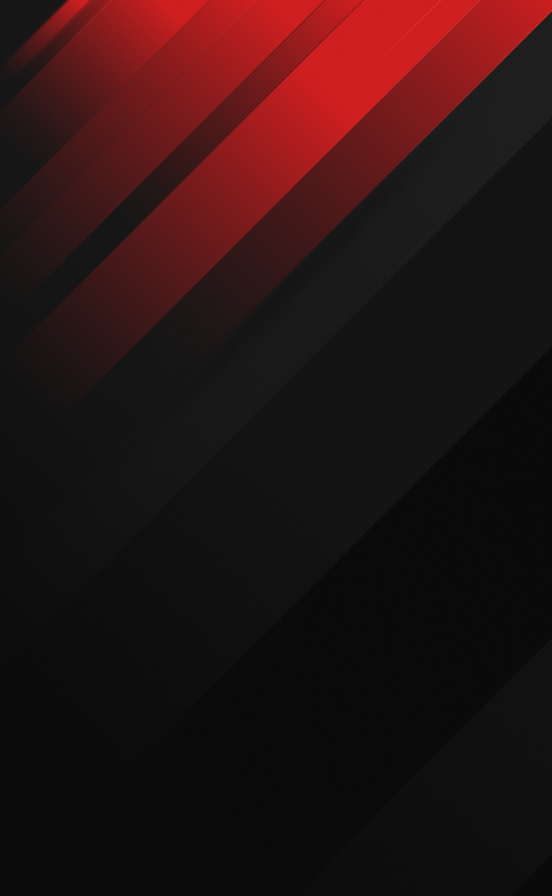
Give the GLSL for this background, as a WebGL 1 fragment shader.

```glsl
precision highp float;
// Diagonal glowing red ribbons over layered charcoal panels.

uniform vec2 u_resolution;

const vec3 RED = vec3(0.81, 0.12, 0.125);
const vec3 GLINT = vec3(0.95, 0.26, 0.22);
const float DEEP_TONE = 0.041;

float hash(vec2 p) {
  return fract(sin(dot(p, vec2(12.9898, 78.233))) * 43758.5453);
}

// Antialiased step across a diagonal edge.
float edge(float at, float x, float soft) {
  return smoothstep(at - soft, at + soft, x);
}

// Ribbon between lo and hi, glowing from fade.x (dark) to fade.y (full red).
vec3 ribbon(vec3 base, vec2 d, float lo, float hi, vec2 fade, float soft) {
  float mask = edge(lo, d.x, soft) * (1.0 - edge(hi, d.x, soft));
  float glow = clamp((d.y - fade.x) / (fade.y - fade.x), 0.0, 1.0);
  return mix(base, RED, mask * pow(glow, 1.4));
}

// Thin bright line that dies away down the diagonal.
vec3 glint(vec3 base, vec2 d, float at, vec2 fade, float strength, float width) {
  float line = 1.0 - smoothstep(0.0, width, abs(d.x - at));
  return mix(base, GLINT, line * strength * smoothstep(fade.x, fade.y, d.y));
}

// Charcoal panels, stepping in tone from the upper left to the lower right.
vec3 panels(vec2 d, float soft) {
  float tone = 0.088;
  tone = mix(tone, 0.098, edge(0.628, d.x, soft));
  tone = mix(tone, 0.076, edge(0.747, d.x, soft));
  tone = mix(tone, 0.040, edge(1.003, d.x, soft));
  tone = mix(tone, 0.068, edge(1.328, d.x, soft));
  tone = mix(tone, 0.036, edge(1.570, d.x, soft));

  // Light gathers on the panel at the upper right.
  float lit = edge(0.628, d.x, soft) * (1.0 - edge(0.747, d.x, soft));
  tone += 0.020 * lit * smoothstep(-0.1, 0.5, d.y);

  // Soft shadow cast beside the ribbons.
  float shadow = exp(-pow((d.x - 0.645) / 0.016, 2.0));
  tone -= 0.018 * shadow * smoothstep(-0.55, -0.1, d.y)
        * (1.0 - smoothstep(0.2, 0.5, d.y));

  tone = mix(DEEP_TONE, tone, smoothstep(-0.90, -0.08, d.y));
  return vec3(tone);
}

void main() {
  // Height units from the top left, turned into (across, along) diagonals.
  vec2 p = gl_FragCoord.xy / u_resolution.y;
  p.y = 1.0 - p.y;
  vec2 d = vec2(p.x + p.y, p.x - p.y);
  float soft = 1.2 / u_resolution.y;

  vec3 color = panels(d, soft);

  // Narrow ribbons at the corner.
  color = ribbon(color, d, 0.076, 0.102, vec2(-0.09, 0.09), 0.004);
  color = ribbon(color, d, 0.102, 0.124, vec2(-0.07, 0.18), soft);
  color = ribbon(color, d, 0.124, 0.234, vec2(-0.16, 0.18), soft);

  // Middle ribbons with a dim gap between them.
  color = ribbon(color, d, 0.234, 0.286, vec2(-0.30, 0.28), soft);
  color = ribbon(color, d, 0.286, 0.362, vec2(-0.34, 0.30), soft);
  color = ribbon(color, d, 0.362, 0.406, vec2(-0.12, 0.40), 0.003);

  // Broad bright ribbon and its dimmer neighbour.
  color = ribbon(color, d, 0.406, 0.536, vec2(-0.42, 0.26), soft);
  color = ribbon(color, d, 0.536, 0.628, vec2(-0.22, 0.63), soft);

  // Lit rims.
  float width = max(0.0016, 1.2 * soft);
  color = glint(color, d, 0.124, vec2(-0.02, 0.12), 0.35, width);
  color = glint(color, d, 0.286, vec2(0.08, 0.28), 0.35, width);
  color = glint(color, d, 0.492, vec2(0.30, 0.48), 0.50, width);
  color = glint(color, d, 0.536, vec2(0.10, 0.50), 0.50, width);
  color = glint(color, d, 0.628, vec2(0.15, 0.60), 0.55, width);

  // Faint grain hides banding.
  color += (hash(floor(p * 512.0)) - 0.5) * 0.004;
  gl_FragColor = vec4(color, 1.0);
}
```
